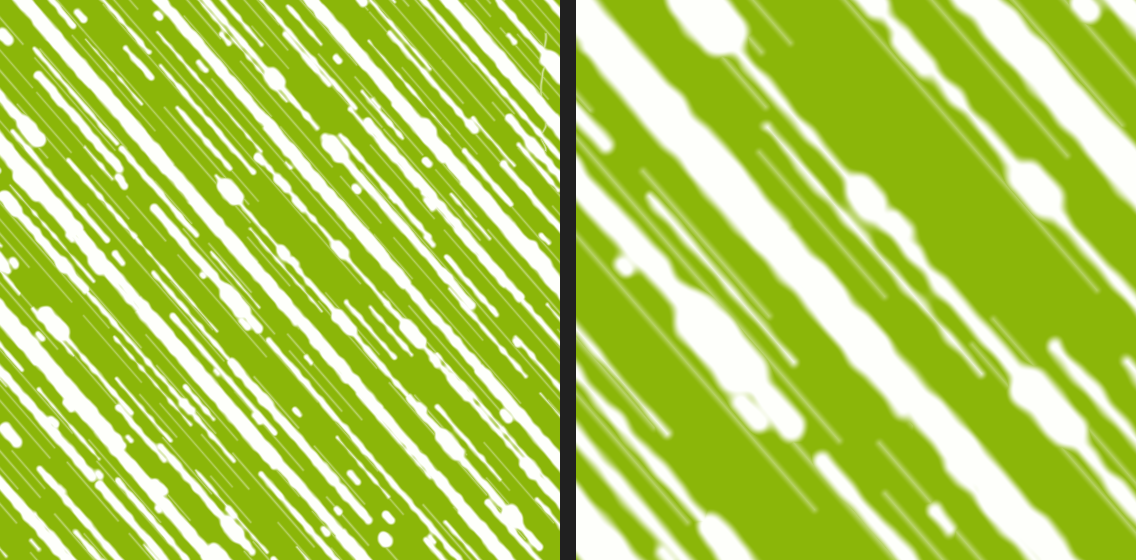
Left: the whole. Right: its middle third, enlarged.
Reproduce this pattern procedurally as a WebGL 2 fragment shader.

```glsl
#version 300 es
precision highp float;
// Diagonal green bands split by white rounded streaks, blobs and pale hairlines.

uniform vec2 u_resolution;
out vec4 fragColor;

// One family of streaks: lengths and widths are halves, lengths in cells.
struct Tier {
    float spacing;   // distance between lanes
    float cell;      // length of one cell along a lane
    vec2 width;      // least and greatest half width
    vec2 reach;      // least and greatest half length
    float presence;  // share of cells that hold a streak
    float jitter;    // lane offset, as a share of the spacing
    int seed;
};

const Tier MAIN  = Tier(0.195, 0.27, vec2(0.0085, 0.0135), vec2(0.64, 0.74), 1.00, 0.10, 11);
const Tier SIDE  = Tier(0.065, 0.31, vec2(0.0030, 0.0085), vec2(0.28, 0.68), 0.78, 0.30, 23);
const Tier MINOR = Tier(0.039, 0.23, vec2(0.0018, 0.0052), vec2(0.15, 0.62), 0.58, 0.45, 37);
const Tier BLOB  = Tier(0.065, 0.16, vec2(0.0080, 0.0170), vec2(0.02, 0.14), 0.36, 0.30, 23);
const Tier SPECK = Tier(0.049, 0.12, vec2(0.0035, 0.0075), vec2(0.01, 0.09), 0.30, 0.60, 53);
const Tier HAIR  = Tier(0.0195, 0.21, vec2(0.0006, 0.0012), vec2(0.20, 0.65), 0.60, 0.30, 71);

const vec3 GREEN = vec3(0.545, 0.712, 0.035);
const vec3 WHITE = vec3(0.995, 1.0, 0.985);
const vec2 ALONG = vec2(0.656, -0.755);   // streak direction
const float EDGE_SOFTNESS = 0.0032;
const float MERGE_RADIUS = 0.005;
const float ROUGHNESS = 0.0036;
const float ROUGH_SCALE = 75.0;
const float HAIR_STRENGTH = 0.55;
const float CRACK_X = 0.971;
const vec2 CRACK_SPAN = vec2(0.73, 0.94);
const float CRACK_WIDTH = 0.0012;

// Integer hash giving three values from 0 to 1.
vec3 hash3(ivec3 key) {
    uvec3 h = uvec3(key) * 1664525u + 1013904223u;
    h.x += h.y * h.z; h.y += h.z * h.x; h.z += h.x * h.y;
    h ^= h >> 16u;
    h.x += h.y * h.z; h.y += h.z * h.x; h.z += h.x * h.y;
    return vec3(h >> 8u) / 16777216.0;
}

float valueNoise(vec2 p) {
    ivec2 i = ivec2(floor(p));
    vec2 f = fract(p);
    f = f * f * (3.0 - 2.0 * f);
    float a = hash3(ivec3(i, 5)).x;
    float b = hash3(ivec3(i + ivec2(1, 0), 5)).x;
    float c = hash3(ivec3(i + ivec2(0, 1), 5)).x;
    float d = hash3(ivec3(i + ivec2(1, 1), 5)).x;
    return mix(mix(a, b, f.x), mix(c, d, f.x), f.y);
}

float smoothMin(float a, float b, float k) {
    float h = max(k - abs(a - b), 0.0) / k;
    return min(a, b) - 0.25 * h * h * k;
}

// Signed distance to the nearest streak; q.x runs along the lanes.
float streaks(vec2 q, Tier t) {
    int lane0 = int(floor(q.y / t.spacing));
    float nearest = 1.0;
    for (int j = -1; j <= 1; j++) {
        int lane = lane0 + j;
        vec3 laneRand = hash3(ivec3(lane, 7, t.seed));
        float y = (float(lane) + 0.5 + (laneRand.x - 0.5) * t.jitter) * t.spacing;
        float s = q.x / t.cell + laneRand.y;
        int cell0 = int(floor(s));
        for (int i = -1; i <= 1; i++) {
            ivec3 key = ivec3(cell0 + i, lane, t.seed + int(t.cell * 1000.0));
            vec3 shape = hash3(key);
            vec3 place = hash3(key + ivec3(0, 0, 500));
            if (place.x > t.presence) continue;
            float center = float(cell0 + i) + 0.5 + (place.y - 0.5) * 0.3;
            float halfLength = mix(t.reach.x, t.reach.y, shape.y);
            float dx = max(abs(s - center) - halfLength, 0.0) * t.cell;
            float halfWidth = mix(t.width.x, t.width.y, shape.x);
            nearest = min(nearest, length(vec2(dx, q.y - y)) - halfWidth);
        }
    }
    return nearest;
}

float coverage(float d, float soft) {
    return 1.0 - smoothstep(-soft, soft, d);
}

void main() {
    vec2 p = gl_FragCoord.xy / u_resolution;
    vec2 q = vec2(dot(p, ALONG), dot(p, vec2(-ALONG.y, ALONG.x)));
    float soft = max(EDGE_SOFTNESS, 1.0 / u_resolution.y);

    // White streaks flow together with rounded joints
    float d = smoothMin(streaks(q, MAIN), streaks(q, SIDE), MERGE_RADIUS);
    d = smoothMin(d, streaks(q, MINOR), MERGE_RADIUS);
    d = smoothMin(d, streaks(q, BLOB), MERGE_RADIUS);
    d = smoothMin(d, streaks(q, SPECK), MERGE_RADIUS);
    d += (valueNoise(q * ROUGH_SCALE) - 0.5) * ROUGHNESS;
    float white = coverage(d, soft);

    // Faint hairlines inside the green
    white = max(white, HAIR_STRENGTH * coverage(streaks(q, HAIR), soft));

    // Thin ragged crack near the right edge
    float wander = (valueNoise(vec2(p.y * 45.0, 3.0)) - 0.5) * 0.012;
    float crack = max(abs(p.x - CRACK_X - wander) - CRACK_WIDTH,
                      max(CRACK_SPAN.x - p.y, p.y - CRACK_SPAN.y));
    white = max(white, 0.8 * coverage(crack, soft));

    fragColor = vec4(mix(GREEN, WHITE, white), 1.0);
}
```
